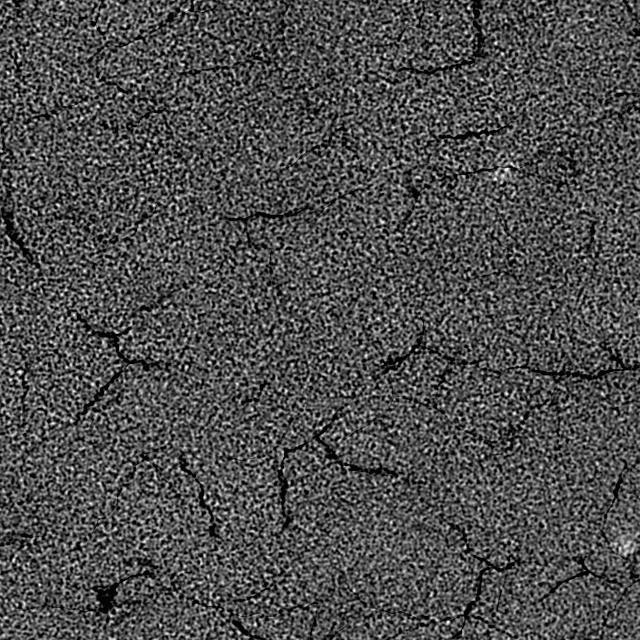
Reproduce this texture procedurally as a Shadertoy shader.

```glsl
// Integer hash: two values in 0..1 per lattice point
vec2 hash2(vec2 cell, uint seed) {
    uvec2 q = uvec2(ivec2(cell)) * uvec2(1597u, 3571u) + seed * 7919u;
    q = q * 1664525u + 1013904223u;
    q.x += q.y * 1664525u;
    q.y += q.x * 1664525u;
    q ^= q >> 16u;
    q.x += q.y * 1664525u;
    q.y += q.x * 1664525u;
    q ^= q >> 16u;
    return vec2(q & 65535u) / 65535.0;
}

float slope(vec2 cell, vec2 corner, vec2 f, uint seed) {
    return dot(hash2(cell + corner, seed) * 2.0 - 1.0, f - corner);
}

// Gradient noise, centred on zero
float noise(vec2 p, uint seed) {
    vec2 i = floor(p), f = p - i;
    vec2 u = f * f * f * (f * (f * 6.0 - 15.0) + 10.0);
    float low = mix(slope(i, vec2(0, 0), f, seed), slope(i, vec2(1, 0), f, seed), u.x);
    float high = mix(slope(i, vec2(0, 1), f, seed), slope(i, vec2(1, 1), f, seed), u.x);
    return mix(low, high, u.y);
}

vec2 rotate(vec2 p, float angle) {
    float c = cos(angle), s = sin(angle);
    return vec2(c * p.x - s * p.y, s * p.x + c * p.y);
}

// Distance to the border between the two nearest scattered points
float cellBorder(vec2 p, uint seed) {
    vec2 i = floor(p), nearest = vec2(9.0), second = vec2(9.0);
    for (int y = -2; y <= 2; y++)
    for (int x = -2; x <= 2; x++) {
        vec2 cell = i + vec2(x, y);
        vec2 d = cell + hash2(cell, seed) - p;
        if (dot(d, d) < dot(nearest, nearest)) {
            second = nearest;
            nearest = d;
        } else if (dot(d, d) < dot(second, second)) {
            second = d;
        }
    }
    float gap = dot(second, second) - dot(nearest, nearest);
    return gap / (2.0 * max(length(second - nearest), 0.001));
}

// Wandering, interrupted crack lines of varying width
float cracks(vec2 uv, float scale, float width, uint seed) {
    vec2 bend = vec2(noise(uv * 5.0, seed + 1u), noise(uv * 5.0, seed + 2u)) * 0.14;
    bend += vec2(noise(uv * 24.0, seed + 3u), noise(uv * 24.0, seed + 4u)) * 0.022;
    bend += vec2(noise(uv * 75.0, seed + 5u), noise(uv * 75.0, seed + 6u)) * 0.008;
    vec2 p = rotate(uv + bend, -0.4) * vec2(0.8, 1.15) * scale;
    float d = cellBorder(p, seed) / scale;
    float presence = smoothstep(-0.12, 0.16, noise(uv * 6.5 + 3.7, seed + 7u));
    float w = width * (1.0 + 1.6 * noise(uv * 28.0, seed + 8u));
    return presence * (1.0 - smoothstep(w * 0.5, w * 1.5 + 0.0008, d));
}

// Sparse soft pale spots
float paleSpots(vec2 uv) {
    vec2 p = uv * 5.0, i = floor(p);
    float glow = 0.0;
    for (int y = -1; y <= 1; y++)
    for (int x = -1; x <= 1; x++) {
        vec2 cell = i + vec2(x, y);
        vec2 d = cell + hash2(cell, 41u) - p;
        float strength = smoothstep(0.82, 1.0, hash2(cell, 42u).x);
        glow += strength * exp(-dot(d, d) * 130.0);
    }
    return glow;
}

void mainImage(out vec4 fragColor, in vec2 fragCoord) {
    vec2 uv = fragCoord / iResolution.y;

    // Fine grain from two turned layers
    float grain = noise(rotate(uv, 0.5) * 182.0, 11u)
                + noise(rotate(uv, 1.2) * 152.0 + 31.0, 12u);
    float contrast = 0.70 + 0.15 * noise(uv * 3.5, 13u) + 0.08 * (uv.y - uv.x);

    // Broad uneven tone
    float tone = 0.318 + 0.07 * noise(uv * 3.0, 14u) + 0.06 * noise(uv * 11.0, 15u);
    tone += 0.03 * (0.5 - uv.y);

    float gray = tone + grain * contrast + 0.28 * paleSpots(uv);

    // Main cracks, then faint short ones
    gray -= 0.42 * cracks(uv, 3.6, 0.0030, 21u);
    gray -= 0.24 * cracks(uv + 5.3, 6.5, 0.0020, 61u);

    fragColor = vec4(vec3(clamp(gray, 0.015, 1.0)), 1.0);
}
```
